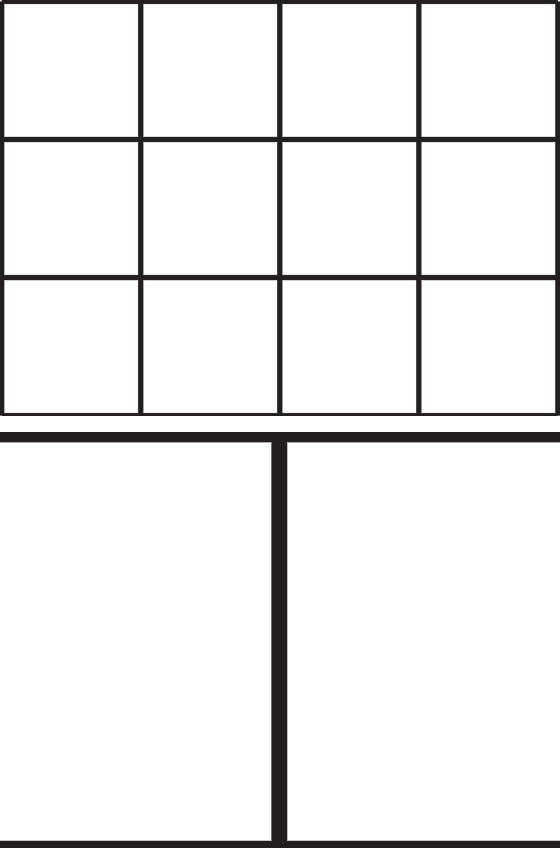
Top, the full canvas; bottom, a detail of the centre.
Reproduce this pattern procedurally as a Shadertoy shader.

```glsl
void mainImage(out vec4 fragColor, in vec2 fragCoord)
{
    // Grid coordinates: lines sit on integers, four cells across and three down
    vec2 pitch = iResolution.xy * vec2(0.2483, 0.3319);
    vec2 grid = (fragCoord - iResolution.xy * vec2(0.003, 0.0009)) / pitch;
    vec2 pixel = 1.0 / pitch;

    // Rules of equal width along both axes
    vec2 lineDistance = abs(grid - round(grid));
    vec2 rule = 1.0 - smoothstep(0.0191 - 0.75 * pixel, 0.0191 + 0.75 * pixel, lineDistance);
    float ink = max(rule.x, rule.y);

    // Butt line ends leave a small notch at each outer corner
    vec2 outside = max(-grid, grid - vec2(4.0, 3.0));
    vec2 beyond = clamp(outside / pixel + 0.5, 0.0, 1.0);
    ink *= 1.0 - min(beyond.x, beyond.y);

    fragColor = vec4(mix(vec3(1.0), vec3(0.137, 0.122, 0.125), ink), 1.0);
}
```
